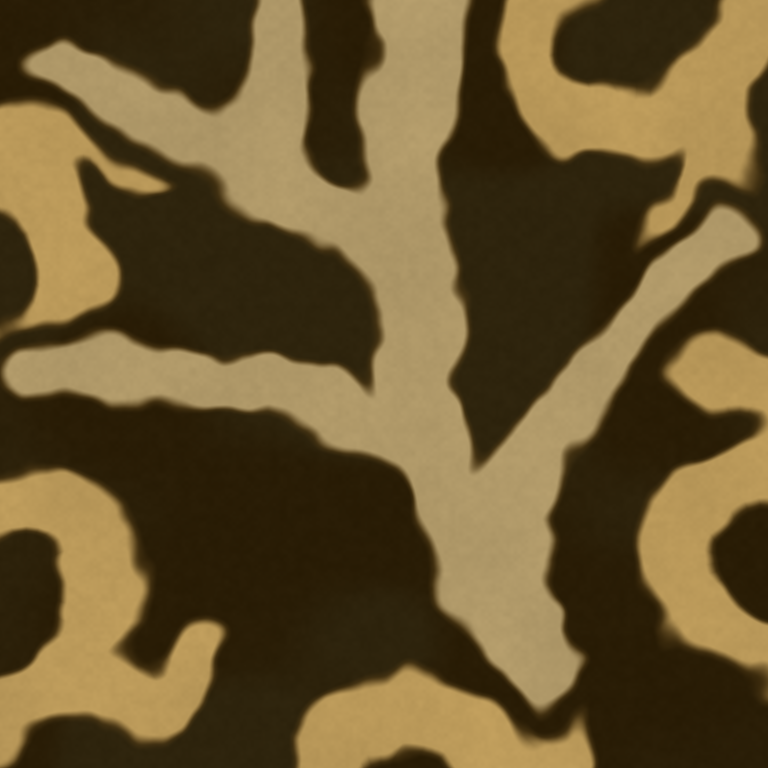
Give the GLSL for this texture, as a WebGL 1 fragment shader.

```glsl
precision highp float;
// Pale branching coral on near-black brown, ringed by ochre forked hooks.

uniform vec2 u_resolution;

#define PALE vec3(0.69, 0.60, 0.41)
#define OCHRE vec3(0.73, 0.60, 0.35)
#define GROUND vec3(0.18, 0.14, 0.05)
#define GROUND_DEEP vec3(0.16, 0.11, 0.02)
#define RIM vec3(0.30, 0.22, 0.08)
#define HOOK_RADIUS 0.045
#define CHANNEL 0.034
#define WOBBLE 0.038
#define SOFTNESS 0.006
#define GRAIN 0.035

float hash(vec2 p) {
  return fract(sin(dot(p, vec2(127.1, 311.7))) * 43758.5453);
}

float noise(vec2 p) {
  vec2 i = floor(p), f = fract(p);
  f = f * f * (3.0 - 2.0 * f);
  return mix(mix(hash(i), hash(i + vec2(1, 0)), f.x),
             mix(hash(i + vec2(0, 1)), hash(i + vec2(1, 1)), f.x), f.y);
}

float smoothMin(float a, float b, float k) {
  float h = max(k - abs(a - b), 0.0) / k;
  return min(a, b) - 0.25 * h * h * k;
}

vec2 bezier(vec2 a, vec2 b, vec2 c, float t) {
  return mix(mix(a, b, t), mix(b, c, t), t);
}

// Distance to a tapered stroke along a quadratic curve.
float limb(vec2 p, vec2 a, vec2 b, vec2 c, float r0, float r1) {
  float d = 9.0;
  vec2 start = a;
  for (int i = 1; i <= 8; i++) {
    float t = float(i) / 8.0;
    vec2 end = bezier(a, b, c, t);
    vec2 seg = end - start;
    float h = clamp(dot(p - start, seg) / dot(seg, seg), 0.0, 1.0);
    d = min(d, length(p - start - seg * h) - mix(r0, r1, t - (1.0 - h) / 8.0));
    start = end;
  }
  return d;
}

// Trunk, one right limb, two left limbs and a sprout.
float tree(vec2 p) {
  vec2 foot = vec2(0.71, 0.12), bend = vec2(0.47, 0.42), crown = vec2(0.55, 1.05);
  float d = limb(p, foot, bend, crown, 0.042, 0.056);
  vec2 root = bezier(foot, bend, crown, 0.18);
  d = smoothMin(d, limb(p, root, vec2(0.68, 0.45), vec2(0.95, 0.69), 0.050, 0.030), 0.03);
  for (int i = 0; i < 2; i++) {
    float n = float(i);
    root = bezier(foot, bend, crown, 0.40 + 0.27 * n);
    vec2 tip = vec2(0.03 + 0.04 * n, 0.52 + 0.40 * n);
    vec2 arch = 0.5 * (root + tip) + vec2(0.0, 0.08 - 0.08 * n);
    d = smoothMin(d, limb(p, root, arch, tip, 0.045, 0.029), 0.03);
  }
  return smoothMin(d, limb(p, vec2(0.34, 0.79), vec2(0.39, 0.90),
                           vec2(0.36, 1.05), 0.050, 0.028), 0.03);
}

// Forked hooks that enter from the border and curl back.
float hooks(vec2 p) {
  float d = 9.0;
  for (int i = 0; i < 5; i++) {
    float n = float(i);
    float angle = radians(-205.0 + 63.0 * n);
    float mirror = abs(n - 2.0) < 1.5 ? 1.0 : -1.0;
    vec2 inward = -vec2(cos(angle), sin(angle));
    vec2 across = vec2(-inward.y, inward.x) * mirror;
    vec2 q = p - 0.5 + 0.72 * inward;
    q = vec2(dot(q, inward), dot(q, across));
    vec2 knee = vec2(0.30, 0.06);
    float stem = limb(q, vec2(0.0), vec2(0.22, -0.12), knee, HOOK_RADIUS, HOOK_RADIUS);
    float curl = limb(q, knee, vec2(0.32, 0.20), vec2(0.12, 0.20), HOOK_RADIUS, 0.038);
    float fork = limb(q, vec2(0.15, -0.05), vec2(0.22, -0.18), vec2(0.32, -0.13),
                      HOOK_RADIUS, 0.036);
    d = min(d, smoothMin(min(stem, curl), fork, 0.03));
  }
  return d;
}

void main() {
  vec2 uv = gl_FragCoord.xy / u_resolution;

  // Lumpy outlines
  vec2 lumps = vec2(noise(uv * 14.0), noise(uv * 14.0 + 37.0)) - 0.5;
  vec2 nicks = vec2(noise(uv * 34.0 + 11.0), noise(uv * 34.0 + 71.0)) - 0.5;
  vec2 p = uv + WOBBLE * lumps + 0.3 * WOBBLE * nicks;

  // A dark channel keeps the hooks clear of the tree
  float pale = tree(p);
  float ochre = -smoothMin(-hooks(p), pale - CHANNEL, 0.02);
  float d = min(pale, ochre);

  // Ground, brown rim, then the coral
  float cloud = noise(uv * 6.0 + 5.0);
  vec3 color = mix(GROUND, GROUND_DEEP, smoothstep(0.50, 0.75, cloud));
  color = mix(color, RIM, 1.0 - smoothstep(0.0, 2.0 * SOFTNESS, d));
  vec3 coral = mix(OCHRE, PALE, step(pale, ochre));
  coral *= 0.97 + 0.06 * noise(uv * 11.0 + 19.0);
  color = mix(color, coral, 1.0 - smoothstep(-SOFTNESS, SOFTNESS, d));

  // Soft grain
  float grain = 0.6 * noise(uv * 95.0) + 0.4 * noise(uv * 210.0) - 0.5;
  color += GRAIN * grain * (0.4 + color);
  gl_FragColor = vec4(color, 1.0);
}
```
